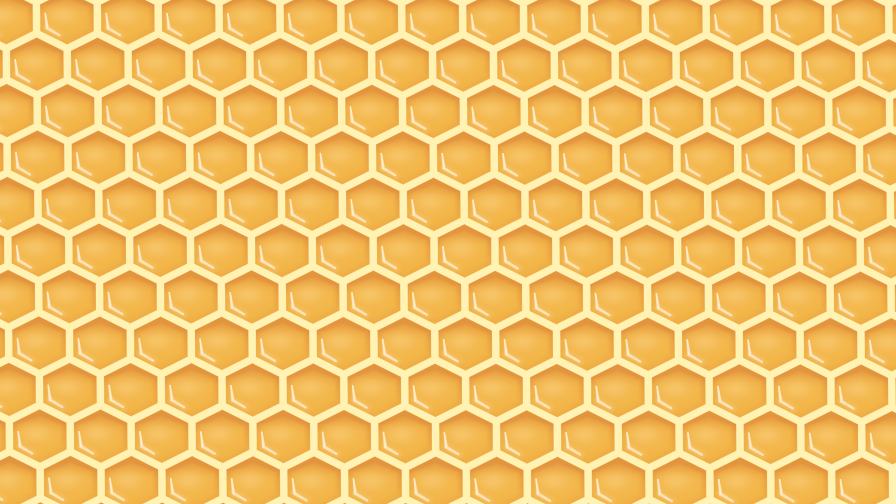
This pattern is drawn by a WebGL 1 fragment shader. Its source:

```glsl
precision highp float;
// Honeycomb of amber cells between pale cream walls. Each pixel finds its
// nearest hexagon on a staggered lattice, then shades it with a rim and top
// shadow, a soft inner glow and a bent, glossy highlight at lower left.

uniform vec2 u_resolution;

// Lattice: lengths below PITCH are in pitches; PITCH and ORIGIN in heights
const float PITCH = 0.1208;
const float ROW = 0.7634;
const vec2 ORIGIN = vec2(0.8009, 0.5023);
const vec2 SKEW = vec2(0.008, 0.002);
const float EDGE_SLOPE = 0.5;
const float HALF_WALL = 0.0615;

// Highlight path
const vec2 GLOSS_TOP = vec2(-0.355, 0.07);
const vec2 GLOSS_BEND = vec2(-0.325, -0.17);
const vec2 GLOSS_END = vec2(-0.13, -0.285);
const vec2 GLOW_CENTER = vec2(-0.06, 0.04);

const vec3 WALL = vec3(1.00, 0.95, 0.70);
const vec3 HONEY = vec3(0.95, 0.71, 0.28);
const vec3 AMBER = vec3(0.89, 0.58, 0.24);
const vec3 GLOW = vec3(0.97, 0.78, 0.43);
const vec3 GLOSS = vec3(1.00, 0.94, 0.84);

// Signed distance to the hexagon bounding one lattice cell
float hexDistance(vec2 p) {
    p = abs(p);
    float apex = 0.5 * ROW + 0.25 * EDGE_SLOPE;
    float slanted = (p.y + EDGE_SLOPE * p.x - apex)
                  / length(vec2(1.0, EDGE_SLOPE));
    return max(p.x - 0.5, slanted);
}

// Position relative to the center of the nearest staggered cell
vec2 cellPosition(vec2 p) {
    vec2 period = vec2(1.0, 2.0 * ROW);
    vec2 even = mod(p + 0.5 * period, period) - 0.5 * period;
    vec2 odd = mod(p, period) - 0.5 * period;
    return hexDistance(even) < hexDistance(odd) ? even : odd;
}

// Soft stroke from a to b whose radius runs from ra to rb
float stroke(vec2 p, vec2 a, vec2 b, float ra, float rb) {
    vec2 ab = b - a;
    float t = clamp(dot(p - a, ab) / dot(ab, ab), 0.0, 1.0);
    float radius = mix(ra, rb, t);
    return 1.0 - smoothstep(0.3 * radius, 1.6 * radius, length(p - a - ab * t));
}

vec3 honeyColor(vec2 p, float depth) {
    // Shadow falls from the upper edges and lines the rim
    float top = smoothstep(0.06, 0.40, p.y + 0.10 * abs(p.x));
    float rim = 1.0 - smoothstep(0.0, 0.13, depth);
    float rimWeight = mix(0.22, 0.60, smoothstep(-0.25, 0.25, p.y + 0.3 * p.x));
    vec3 color = mix(HONEY, AMBER, clamp(0.85 * top + rimWeight * rim, 0.0, 1.0));

    // Glow spreads wider than tall around the middle
    vec2 g = (p - GLOW_CENTER) / vec2(0.25, 0.16);
    color = mix(color, GLOW, 0.80 * exp(-dot(g, g)));

    // Bent reflection inside a faint halo
    float halo = stroke(p, GLOSS_BEND, GLOSS_END, 0.07, 0.08);
    float gloss = max(stroke(p, GLOSS_TOP, GLOSS_BEND, 0.014, 0.026),
                      0.85 * stroke(p, GLOSS_BEND, GLOSS_END, 0.026, 0.020));
    color = mix(color, GLOW, 0.45 * halo);
    return mix(color, GLOSS, 0.90 * gloss);
}

void main() {
    vec2 p = (gl_FragCoord.xy / u_resolution.y - ORIGIN) / PITCH;
    p += SKEW * p.yx;
    vec2 cell = cellPosition(p);
    float depth = -hexDistance(cell) - HALF_WALL;

    float pixel = 1.0 / (u_resolution.y * PITCH);
    float inside = smoothstep(-0.7 * pixel, 0.7 * pixel, depth);
    vec3 color = mix(WALL, honeyColor(cell, depth), inside);
    gl_FragColor = vec4(color, 1.0);
}
```
